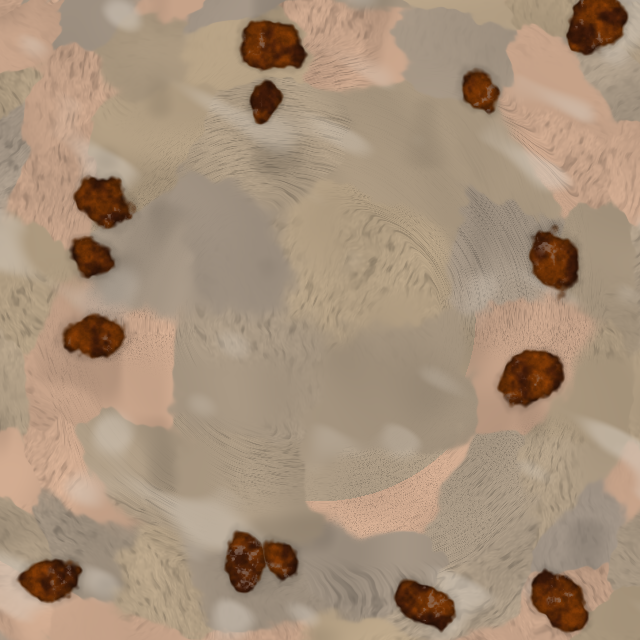
A Shadertoy shader for this texture:

```glsl
// Overlapping patches of fine-grained hide, large in the middle and small at the rim,
// with amber stones scattered around the border. Patches are soft-blended warped
// cells; each one carries its own tint and direction of stretched-noise fibres.

const vec3 GREY_HIDE  = vec3(0.60, 0.55, 0.50);
const vec3 TAN_HIDE   = vec3(0.69, 0.61, 0.50);
const vec3 PINK_HIDE  = vec3(0.77, 0.63, 0.53);
const vec3 SHEEN      = vec3(0.84, 0.80, 0.75);
const vec3 DARK_STONE = vec3(0.22, 0.09, 0.03);
const vec3 AMBER      = vec3(0.42, 0.19, 0.02);
const vec3 STONE_GLINT = vec3(0.50, 0.42, 0.38);
const int STONE_COUNT = 14;
const float TAU = 6.28319;

vec2 hash2(vec2 p) {
    vec3 a = fract(p.xyx * vec3(0.1031, 0.1030, 0.0973));
    a += dot(a, a.yzx + 33.33);
    return fract((a.xx + a.yz) * a.zy);
}

float noise(vec2 p) {
    vec2 i = floor(p), f = fract(p);
    f = f * f * (3.0 - 2.0 * f);
    float low  = mix(hash2(i).x, hash2(i + vec2(1, 0)).x, f.x);
    float high = mix(hash2(i + vec2(0, 1)).x, hash2(i + vec2(1, 1)).x, f.x);
    return mix(low, high, f.y);
}

float layeredNoise(vec2 p) {
    return 0.55 * noise(p) + 0.29 * noise(p * 2.1 + 7.3) + 0.16 * noise(p * 4.3 + 19.1);
}

vec2 rotate(vec2 p, float angle) {
    float c = cos(angle), s = sin(angle);
    return vec2(c * p.x - s * p.y, s * p.x + c * p.y);
}

// Short dark dashes along the fibre direction, with finer grain between them.
float fibres(vec2 p, float angle, float bend) {
    vec2 u = rotate(p, angle);
    u.x += 0.03 * bend;
    float dash = noise(u * vec2(190.0, 62.0));
    float grain = noise(u * vec2(390.0, 170.0) + 31.0);
    return 0.05 * (grain - 0.5) + 0.04 * (0.5 - dash) - 0.07 * smoothstep(0.6, 0.95, dash);
}

// Colour of one patch; rim is 0 in the middle of the canvas and 1 near its border.
vec3 patchColor(vec2 p, vec2 id, float rim, float bend) {
    vec2 tone = hash2(id + 41.0);
    vec2 grain = hash2(id + 83.0);
    vec3 color = mix(GREY_HIDE, TAN_HIDE, tone.x);
    color = mix(color, PINK_HIDE, step(1.0 - mix(0.1, 0.34, rim), tone.y));
    color *= 0.96 + 0.08 * grain.x;

    float angle = (grain.x - 0.5) * mix(1.3, 2.8, rim);
    float shade = noise(rotate(p, angle) * vec2(13.0, 6.0) + id * 3.7);
    color *= 0.94 + 0.12 * shade;
    float area = smoothstep(0.22, 0.55, noise(p * 8.0 + id * 5.1));
    float strength = mix(0.15, 1.25, smoothstep(0.2, 0.5, grain.y)) * area;
    return color * (1.0 + 1.3 * strength * fibres(p + id * 0.37, angle, bend));
}

// Soft minimum-distance blend of the patches around p.
vec3 hide(vec2 p) {
    vec2 q = p - 0.5;
    float rim = smoothstep(0.18, 0.45, length(q));
    vec2 cell = q * (4.3 + 8.0 * dot(q, q)) + 20.0;
    vec2 wobble = vec2(layeredNoise(cell * 3.0), layeredNoise(cell * 3.0 + 57.0)) - 0.5;
    cell += 0.38 * wobble;
    float bend = layeredNoise(p * 17.0);
    float sharpness = mix(22.0, 70.0, smoothstep(0.3, 0.7, noise(p * 9.0 + 4.0)));

    vec3 sum = vec3(0.0);
    float total = 0.0;
    for (int y = -1; y <= 1; y++)
    for (int x = -1; x <= 1; x++) {
        vec2 id = floor(cell) + vec2(x, y);
        vec2 site = id + 0.15 + 0.7 * hash2(id);
        float weight = exp(-sharpness * distance(cell, site));
        sum += weight * patchColor(p, id, rim, bend);
        total += weight;
    }
    vec3 color = sum / total;

    // Pale glossy spots and soft hollows
    float gloss = smoothstep(0.68, 0.92, noise(rotate(p, 0.5) * vec2(10.0, 19.0) + 11.0));
    float hollow = smoothstep(0.7, 0.95, noise(p * 12.0 + 71.0));
    color = mix(color, SHEEN, gloss * mix(0.28, 0.5, rim));
    return color * (1.0 - 0.1 * hollow);
}

// Signed distance to a ragged stone with a random size, stretch and turn.
float stoneDistance(vec2 d, vec2 seed, float ragged) {
    float radius = mix(0.02, 0.046, seed.x);
    vec2 u = rotate(d, seed.y * TAU) * vec2(0.85, 1.18);
    return length(u) - radius + 0.028 * (ragged - 0.5);
}

vec3 stoneColor(vec2 p, float depth) {
    float clouds = layeredNoise(p * 38.0);
    float pits = layeredNoise(p * 110.0 + 5.0);
    vec3 color = mix(DARK_STONE, AMBER, smoothstep(0.28, 0.68, clouds));
    color *= 0.7 + 0.6 * pits;
    float glint = smoothstep(0.55, 0.8, pits) * smoothstep(0.5, 0.7, noise(p * 30.0 + 23.0));
    color = mix(color, STONE_GLINT, 0.65 * glint);
    return color * mix(0.75, 1.05, smoothstep(0.0, 0.012, depth));
}

void mainImage(out vec4 fragColor, in vec2 fragCoord) {
    vec2 p = fragCoord / iResolution.xy;
    float ragged = layeredNoise(p * 32.0 + 3.0);

    // Stones sit on a loose square ring near the border
    float stones = 1.0;
    for (int i = 0; i < STONE_COUNT; i++) {
        vec2 seed = hash2(vec2(i, 17));
        vec2 place = hash2(vec2(i, 61));
        float angle = TAU * (float(i) + 0.9 * place.x) / float(STONE_COUNT);
        vec2 ray = vec2(cos(angle), sin(angle));
        vec2 center = 0.5 + ray / max(abs(ray.x), abs(ray.y)) * mix(0.33, 0.47, place.y);
        stones = min(stones, stoneDistance(p - center, seed, ragged));
    }

    vec3 color = hide(p) * (1.0 - 0.12 * smoothstep(0.014, 0.0, stones));
    float cover = 1.0 - smoothstep(-0.003, 0.004, stones);
    color = mix(color, stoneColor(p, -stones), cover);
    fragColor = vec4(color, 1.0);
}
```
